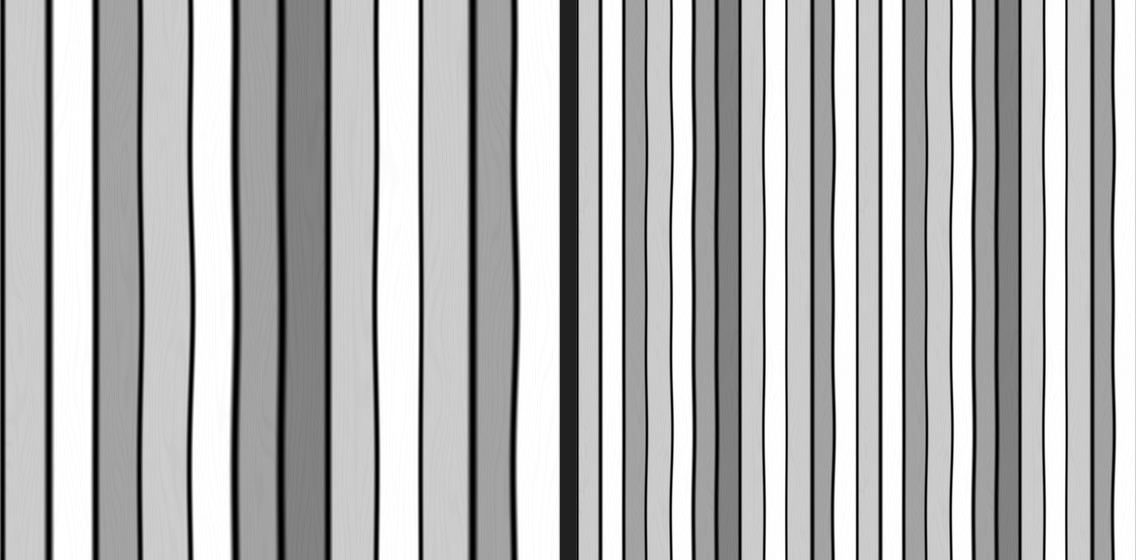
Left: one tile. Right: repeated 2 by 2.
Reproduce this texture procedurally as a three.js fragment shader.

```glsl
// Twelve upright grey and white planks with soft dark gaps and faint wood grain.
varying vec2 vUv;

const float TAU = 6.2831853;
const int PLANKS = 12;

float hash(vec2 p) {
  vec3 q = fract(vec3(p.xyx) * 0.1031);
  q += dot(q, q.yzx + 33.33);
  return fract((q.x + q.y) * q.z);
}

// Value noise that wraps vertically after a whole number of cells
float wrapNoise(vec2 p, float rows) {
  vec2 cell = floor(p);
  vec2 f = fract(p);
  f = f * f * (3.0 - 2.0 * f);
  float low = mod(cell.y, rows);
  float high = mod(cell.y + 1.0, rows);
  return mix(
    mix(hash(vec2(cell.x, low)), hash(vec2(cell.x + 1.0, low)), f.x),
    mix(hash(vec2(cell.x, high)), hash(vec2(cell.x + 1.0, high)), f.x),
    f.y);
}

// Faint contour lines, stretched along the plank
float woodGrain(vec2 p, float id) {
  float warp = wrapNoise(vec2(p.x * 2.0 + id * 17.0, p.y * 3.0), 3.0);
  warp += 0.3 * wrapNoise(vec2(p.x * 5.0 + id * 31.0, p.y * 7.0), 7.0);
  float rings = p.x * 9.0 + warp * 6.0;
  float line = pow(0.5 + 0.5 * cos(TAU * rings), 4.0);
  float fibre = wrapNoise(vec2(p.x * 24.0 + id * 53.0, p.y * 12.0), 12.0);
  return 0.016 * line + 0.008 * fibre;
}

void main() {
  // Per plank: left gap offset, gap half width, gap bend, plank tone
  vec4 planks[PLANKS] = vec4[PLANKS](
    vec4(0.055, 0.100, 0.000, 0.805), vec4(0.050, 0.140, 0.000, 1.005),
    vec4(0.050, 0.125, 0.005, 0.645), vec4(0.010, 0.095, 0.030, 0.805),
    vec4(0.090, 0.095, 0.045, 1.005), vec4(0.050, 0.145, 0.030, 0.645),
    vec4(0.030, 0.150, 0.020, 0.515), vec4(0.030, 0.120, 0.000, 0.805),
    vec4(0.060, 0.095, -0.030, 1.005), vec4(0.020, 0.085, 0.010, 0.805),
    vec4(0.130, 0.150, 0.000, 0.645), vec4(0.025, 0.120, 0.045, 1.005));

  float count = float(PLANKS);
  float x = vUv.x * count;
  float bend = -0.5 * cos(TAU * vUv.y) - 0.5 * cos(2.0 * TAU * (vUv.y - 0.2));

  float across = count;
  float id = 0.0;
  float tone = 0.0;
  float light = 1.0;
  for (int i = 0; i < PLANKS; i++) {
    vec4 plank = planks[i];
    float fromGap = mod(x - float(i) - plank.x - plank.z * bend, count);

    // The nearest gap on the left owns this point
    if (fromGap < across) {
      across = fromGap;
      id = float(i);
      tone = plank.w;
    }

    // Soft shadow on both sides of the gap
    float gapDistance = min(fromGap, count - fromGap);
    light *= smoothstep(0.08 * plank.y, plank.y, gapDistance);
  }

  float grey = (tone - woodGrain(vec2(across, vUv.y), id)) * light;
  gl_FragColor = vec4(vec3(grey), 1.0);
}
```
